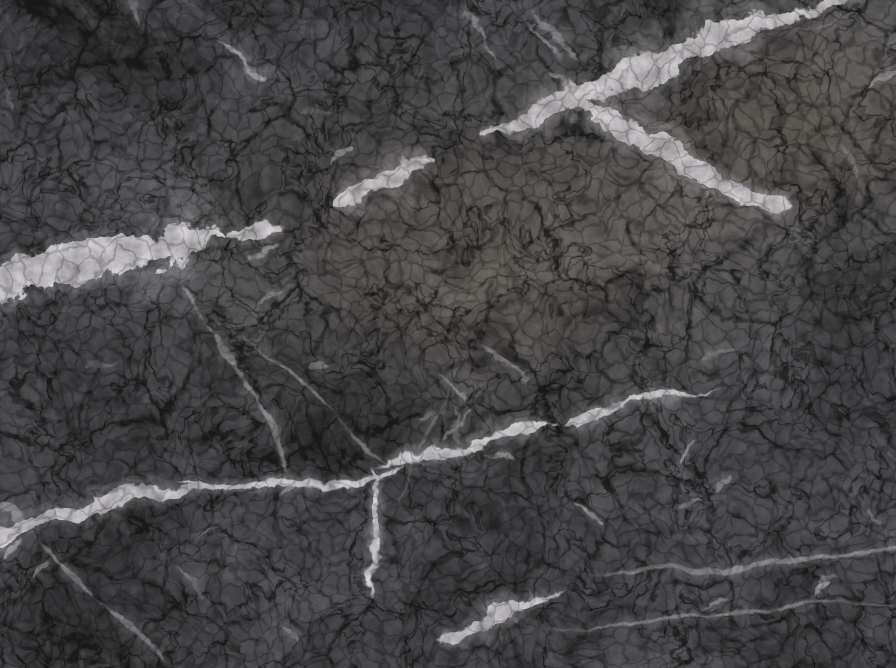
Give the GLSL for this texture, as a Shadertoy shader.

```glsl
// Dark grey marble with cloudy brown patches, fine black cracks and broken white veins.

const float ASPECT = 1.34;
const mat2 TURN = mat2(0.8, 0.6, -0.6, 0.8);
const vec3 COOL_TINT = vec3(0.99, 0.98, 1.02);
const vec3 WARM_TINT = vec3(1.04, 0.99, 0.94);
const vec3 CALCITE = vec3(0.75, 0.74, 0.75);

vec2 hash2(vec2 p) {
    vec3 h = fract(p.xyx * vec3(0.1031, 0.103, 0.0973));
    h += dot(h, h.yzx + 33.33);
    return fract((h.xx + h.yz) * h.zy);
}

// Layered, rotated sines; roughly -0.7 to 0.7
float waves(vec2 p) {
    float sum = 0.0, amp = 0.5;
    for (int i = 0; i < 6; i++) {
        p = TURN * p + 1.7;
        sum += amp * sin(p.x + 1.2 * sin(p.y * 0.7)) * cos(p.y + 1.3 * sin(p.x * 0.6));
        p *= 1.83;
        amp *= 0.62;
    }
    return sum;
}

// Cellular noise: distances to the nearest and second nearest seed
vec2 cells(vec2 p) {
    vec2 base = floor(p), nearest = vec2(8.0);
    for (int y = -1; y <= 1; y++)
    for (int x = -1; x <= 1; x++) {
        vec2 cell = base + vec2(x, y);
        float d = length(cell + hash2(cell + 50.0) - p);
        nearest = d < nearest.x ? vec2(d, nearest.x) : vec2(nearest.x, min(nearest.y, d));
    }
    return nearest;
}

// Cell borders as thin lines
float cracks(vec2 p, float scale, float width) {
    vec2 d = cells(p * scale);
    return 1.0 - smoothstep(0.0, width, d.y - d.x);
}

// Soft round patch
float patchAt(vec2 p, vec2 center, vec2 radius) {
    vec2 q = (p - center) / radius;
    return exp(-dot(q, q));
}

// Lens-shaped vein from a to b; "broken" lets the lumps pinch it off
float vein(vec2 p, vec2 a, vec2 b, float bend, float width, float broken, float lumps) {
    float len = length(b - a);
    vec2 dir = (b - a) / len, q = p - a;
    float along = dot(q, dir) / len;
    float lens = max(4.0 * along * (1.0 - along), 0.0);
    float off = abs(dot(q, vec2(-dir.y, dir.x)) - bend * lens);
    float w = width * pow(lens, 0.7) * max(mix(1.0, lumps, broken), 0.0);
    float body = smoothstep(0.0025, -0.0025, off - w) * smoothstep(0.0, 0.003, w);
    float halo = (1.0 - smoothstep(w, w * 2.4 + 0.006, off)) * smoothstep(0.0, 0.006, w);
    return max(body, 0.3 * halo * clamp(lumps, 0.0, 1.0));
}

// Large veins, rising to the right, with a few descending branches
float mainVeins(vec2 p, float lumps) {
    float v = vein(p, vec2(-0.12, 0.55), vec2(0.43, 0.67), 0.0, 0.027, 1.0, lumps);
    v = max(v, vein(p, vec2(0.51, 0.70), vec2(0.65, 0.75), 0.0, 0.014, 0.6, lumps));
    v = max(v, vein(p, vec2(0.73, 0.80), vec2(1.32, 1.03), 0.01, 0.023, 0.7, lumps));
    v = max(v, vein(p, vec2(0.84, 0.88), vec2(1.18, 0.69), -0.02, 0.018, 0.9, lumps));
    v = max(v, vein(p, vec2(-0.16, 0.13), vec2(0.33, 0.28), 0.015, 0.014, 0.5, lumps));
    v = max(v, vein(p, vec2(0.24, 0.285), vec2(0.62, 0.315), -0.025, 0.007, 0.4, lumps));
    v = max(v, vein(p, vec2(0.55, 0.31), vec2(1.08, 0.43), -0.012, 0.009, 1.0, lumps));
    v = max(v, vein(p, vec2(0.67, 0.04), vec2(0.85, 0.12), 0.0, 0.012, 0.9, lumps));
    v = max(v, vein(p, vec2(0.555, 0.32), vec2(0.555, 0.10), 0.0, 0.006, 0.6, lumps));
    return v;
}

// Thin, dim threads
float threads(vec2 p, float lumps) {
    float v = vein(p, vec2(0.86, 0.145), vec2(1.42, 0.19), -0.012, 0.0045, 0.3, lumps);
    v = max(v, vein(p, vec2(0.78, 0.05), vec2(1.42, 0.10), 0.01, 0.003, 0.6, lumps));
    v = max(v, vein(p, vec2(0.27, 0.58), vec2(0.43, 0.29), 0.01, 0.006, 1.0, lumps));
    v = max(v, vein(p, vec2(0.34, 0.52), vec2(0.61, 0.28), 0.0, 0.003, 0.8, lumps));
    v = max(v, vein(p, vec2(0.04, 0.20), vec2(0.26, 0.0), 0.0, 0.005, 0.9, lumps));
    return max(v, vein(p, vec2(0.71, 0.49), vec2(0.58, 0.22), 0.0, 0.002, 0.2, lumps));
}

// Scattered short flecks along the two vein directions
float flecks(vec2 p, float lumps) {
    float v = 0.0;
    for (int i = 0; i < 44; i++) {
        vec2 r = hash2(vec2(i, 7)), s = hash2(vec2(i, 19));
        float angle = (s.x < 0.55 ? 0.4 : -0.95) + 0.8 * (s.y - 0.5);
        vec2 reach = vec2(cos(angle), sin(angle)) * mix(0.02, 0.06, r.y * s.x);
        vec2 center = r * vec2(ASPECT, 1.0);
        v = max(v, mix(0.2, 0.65, s.y) * vein(p, center - reach, center + reach, 0.004, 0.005, 0.9, lumps));
    }
    return v;
}

void mainImage(out vec4 fragColor, in vec2 fragCoord) {
    vec2 p = fragCoord / iResolution.y;
    vec2 warp = vec2(waves(p * 18.0), waves(p * 18.0 + 40.0));
    vec2 bent = p + 0.022 * warp;

    // Cloudy ground with dark bands and brown patches
    float clouds = waves(p * 9.0 + 3.0 + warp);
    float band = smoothstep(0.70, 0.92, p.y - 0.32 * p.x + 0.08 * clouds);
    float streaks = waves(TURN * bent * vec2(9.0, 46.0));
    float brown = patchAt(p, vec2(0.72, 0.62), vec2(0.32, 0.2)) + patchAt(p, vec2(1.2, 0.82), vec2(0.24, 0.16));
    float shade = patchAt(p, vec2(0.12, 0.05), vec2(0.25, 0.13)) + patchAt(p, vec2(0.62, 0.34), vec2(0.5, 0.06));
    float tone = 0.282 + 0.085 * clouds + 0.06 * brown - 0.06 * shade;
    tone += band * (0.11 * streaks - 0.05);

    // Black crack network and fine grain
    float patchy = smoothstep(-0.35, 0.4, waves(p * 15.0 + 11.0));
    float curls = 1.0 - smoothstep(0.0, 0.07, abs(waves(bent * 16.0 + 5.0)));
    float dark = 0.35 * curls + 0.4 * patchy * cracks(bent, 9.0, 0.09);
    dark += 0.3 * (1.0 - patchy) * cracks(bent * TURN, 19.0, 0.16) + 0.22 * cracks(bent, 42.0, 0.25);
    tone *= 1.0 - min(dark, 0.6);
    tone += 0.04 * waves(p * 95.0) + 0.035 * (0.45 - cells(bent * 85.0).x);

    // White veins over the ground
    float lumps = 0.9 + 1.1 * waves(p * 30.0 + 21.0);
    float white = max(mainVeins(bent, lumps), 0.5 * threads(p + 0.010 * warp, lumps));
    white = max(white, flecks(bent, lumps));
    vec3 stone = max(tone, 0.1) * mix(COOL_TINT, WARM_TINT, clamp(brown, 0.0, 1.0));
    vec3 mineral = CALCITE * (0.96 + 0.2 * waves(p * 70.0) - 0.18 * cracks(bent, 38.0, 0.2));
    fragColor = vec4(mix(stone, mineral, white), 1.0);
}
```
